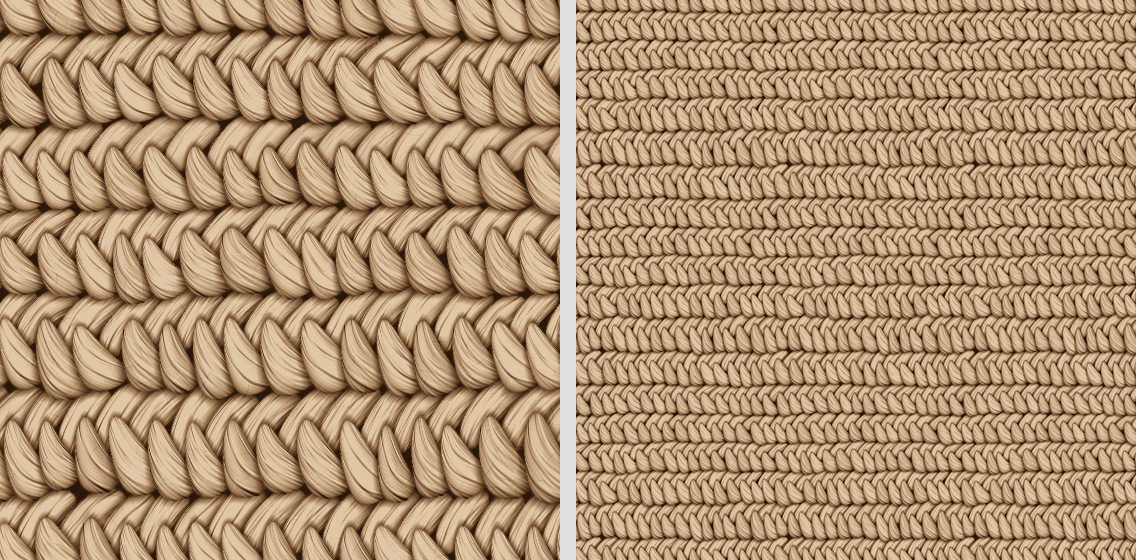
Left, the tile; right, the same tile 3 across and 3 down.
Give the GLSL for this texture, as a Shadertoy shader.

```glsl
const float TAU = 6.2831853;
const float COLUMNS = 15.0;
const float ROWS = 6.0;
const float ROW_START = 0.935;     // height of the first row's top edge
const float ROW_STRETCH = 0.018;   // slow change of row height
const float ROW_WAVE = 0.004;      // sideways ripple of the rows
const float COLUMN_DRIFT = 0.09;   // uneven stitch spacing, in stitches
const float WORN_ROW = 1.0;        // row whose upper strands are rubbed pale
const float JITTER = 0.15;
const float SHADOW = 0.68;
const float EDGE = 0.07;
const float FIBRE_CONTRAST = 0.125;
const float GROOVE_DEPTH = 0.3;
const float HAIR_GRID = 40.0;
const float HAIR_STRENGTH = 0.2;
const vec2 LIGHT = vec2(-0.45, 0.9);

// Half length and half width in stitch widths
const vec2 STRAND_SIZE = vec2(1.0, 0.42);
const vec2 LOOP_SIZE = vec2(0.98, 0.45);
const vec2 STRAND_CENTRE = vec2(0.72, 0.66);
const vec2 LOOP_CENTRE = vec2(0.0, -0.33);
const float STRAND_ANGLE = -2.3;
const float LOOP_ANGLE = -1.12;

// Jute colours from deep gap to lit fibre
const vec3 JUTE[6] = vec3[6](
    vec3(0.16, 0.09, 0.04), vec3(0.30, 0.19, 0.10), vec3(0.46, 0.33, 0.21),
    vec3(0.62, 0.48, 0.34), vec3(0.75, 0.62, 0.48), vec3(0.88, 0.78, 0.65));

float hash(vec2 p) {
    return fract(sin(dot(p, vec2(127.1, 311.7))) * 43758.5);
}

// Layered sines across the yarn, bent slowly along it
float fibres(float across, float along, float seed) {
    float sum = 0.0;
    for (float i = 1.0; i < 6.0; i++) {
        float bend = 1.4 * sin(along * (1.3 + i) + seed * i * 7.0);
        sum += sin(across * (3.0 + 6.0 * i) + bend + seed * i * 13.0) / (0.9 + 0.15 * i);
    }
    return sum * (0.7 + 0.3 * sin(along * 6.0 + across * 4.0 + seed * 9.0));
}

// Narrow dark lines between the plies
float grooves(float across, float along, float seed) {
    float phase = across * 3.6 + 0.5 * sin(along * 2.6 + seed * 20.0) + seed * 11.0;
    float line = 1.0 - smoothstep(0.0, 0.36, abs(sin(phase)));
    return line * (0.6 + 0.4 * sin(along * 3.0 + across * 2.0 + seed * 30.0));
}

// Paints one rounded piece of yarn and its contact shadow over the tone below
void paintYarn(inout float tone, vec2 p, float angle, vec2 size, float taper,
               float twist, float seed, float wear) {
    vec2 axis = vec2(cos(angle), sin(angle));
    vec2 side = vec2(-axis.y, axis.x);
    float u = dot(p, axis) / size.x;
    if (abs(u) > 1.3) return;
    float v = (dot(p, side) / size.y - 0.35 * (u * u - 0.3)) / (1.0 + taper * u);
    float reach = sqrt(v * v + u * u * u * u);
    if (reach > 1.5) return;

    tone *= mix(1.0 - SHADOW, 1.0, smoothstep(0.85, 1.5, reach));

    float across = asin(clamp(v, -1.0, 1.0)) - twist * u * (1.0 + 0.25 * u);
    float fibre = fibres(across, u, seed);
    float dome = sqrt(max(0.0, 1.0 - reach * reach));
    float lit = dot(side * v + axis * u * u * u, LIGHT);
    float body = 0.36 + 0.66 * dome + 0.22 * lit + 0.14 * (seed - 0.5);
    body += FIBRE_CONTRAST * fibre * (1.0 - 0.4 * wear);
    body -= GROOVE_DEPTH * grooves(across, u, seed) * (1.0 - 0.5 * wear);
    body = mix(body, 0.8, 0.25 * wear);

    float rim = reach + 0.025 * fibre;
    tone = mix(tone, body, 1.0 - smoothstep(1.0 - EDGE, 1.0 + EDGE, rim));
}

// One row of slanted strands with the teardrop loops laid over them
void paintRow(inout float tone, vec2 uv, float rowCoord, float row) {
    float id = mod(row, ROWS);
    float phase = hash(vec2(id, 3.0));
    float x = uv.x * COLUMNS + 0.3 * (phase - 0.5)
            + COLUMN_DRIFT * sin(TAU * (2.0 * uv.x + phase))
            + COLUMN_DRIFT * sin(TAU * (3.0 * uv.x + 5.0 * phase));
    float y = (row + 0.5 - rowCoord) * COLUMNS / ROWS;
    for (int layer = 0; layer < 2; layer++) {
        bool isLoop = layer == 1;
        for (float i = -2.0; i < 2.0; i++) {
            float column = floor(x) + i;
            vec2 key = vec2(mod(column, COLUMNS), id + 17.0 * float(layer));
            float seed = hash(key);
            vec2 nudge = vec2(hash(key + 31.0), hash(key + 57.0)) - 0.5;
            vec2 p = vec2(x - column - 0.5, y) - JITTER * nudge;
            float turn = 1.4 * JITTER * (seed - 0.5);
            float scale = 1.0 + JITTER * nudge.x;
            if (isLoop) paintYarn(tone, p - LOOP_CENTRE, LOOP_ANGLE + turn,
                                  LOOP_SIZE * scale, 0.5, 0.75, seed, 0.0);
            else paintYarn(tone, p - STRAND_CENTRE, STRAND_ANGLE + turn,
                           STRAND_SIZE * scale, -0.1, 0.25, seed, float(id == WORN_ROW));
        }
    }
}

// Loose curved hairs, one per wrapped grid cell
float hairs(vec2 uv) {
    vec2 g = uv * HAIR_GRID;
    float sum = 0.0;
    for (int k = 0; k < 9; k++) {
        vec2 cell = floor(g) + vec2(k % 3 - 1, k / 3 - 1);
        vec2 id = mod(cell, HAIR_GRID);
        float a = TAU * hash(id + 5.0);
        vec2 q = g - cell - vec2(hash(id), hash(id + 9.0));
        q = mat2(cos(a), -sin(a), sin(a), cos(a)) * q;
        float line = 1.0 - smoothstep(0.0, 0.07, abs(q.y + 0.25 * q.x * q.x));
        sum += line * (1.0 - smoothstep(0.4, 0.95, abs(q.x))) * (hash(id + 21.0) - 0.55);
    }
    return sum;
}

void mainImage(out vec4 fragColor, in vec2 fragCoord) {
    vec2 uv = fragCoord / iResolution.xy;
    float drop = ROW_START - uv.y;
    drop += ROW_STRETCH * (1.0 - cos(TAU * drop));
    drop += ROW_WAVE * (sin(TAU * (uv.x + uv.y)) + sin(TAU * (3.0 * uv.x - 2.0 * uv.y)));
    float rowCoord = drop * ROWS;

    // Lower rows first, so each row hangs over the next
    float tone = 0.0;
    for (float j = 1.0; j > -2.0; j--) paintRow(tone, uv, rowCoord, floor(rowCoord) + j);
    tone += HAIR_STRENGTH * hairs(uv);

    float stop = clamp(tone, 0.0, 1.0) * 5.0;
    int k = int(min(stop, 4.0));
    fragColor = vec4(mix(JUTE[k], JUTE[k + 1], stop - float(k)), 1.0);
}
```
